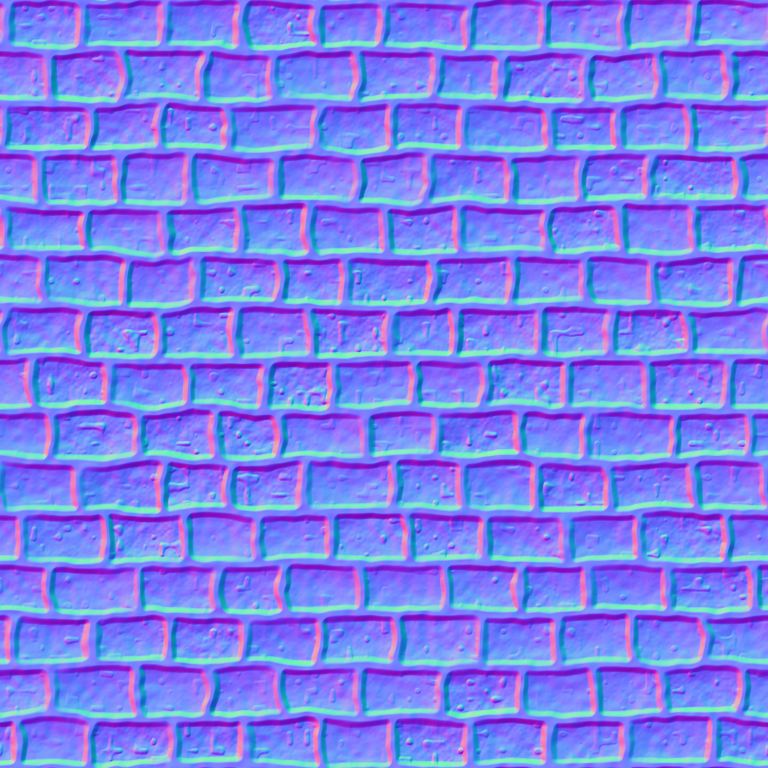
Give the GLSL for this texture map, as a WebGL 1 fragment shader.

```glsl
precision highp float;
uniform vec2 u_resolution;

float hash(vec2 p) {
  vec3 q = fract(vec3(p.xyx) * vec3(0.1031, 0.1030, 0.0973));
  q += dot(q, q.yzx + 33.33);
  return fract((q.x + q.y) * q.z);
}

// Value noise that wraps after the given period
float noise(vec2 p, float period) {
  vec2 i = floor(p), f = fract(p);
  f = f * f * (3.0 - 2.0 * f);
  vec2 a = mod(i, period), b = mod(i + 1.0, period);
  return mix(mix(hash(a), hash(vec2(b.x, a.y)), f.x),
             mix(hash(vec2(a.x, b.y)), hash(b), f.x), f.y);
}

// Horizontal position of a vertical joint, in brick widths
float jointX(float index, float row) {
  return index + 0.2 * (hash(vec2(mod(index, 10.0) + 41.0, row + 7.0)) - 0.5);
}

float roundedBox(vec2 p, vec2 halfSize, float radius) {
  vec2 q = abs(p) - halfSize + radius;
  return length(max(q, 0.0)) + min(max(q.x, q.y), 0.0) - radius;
}

// Wall relief; one unit is one course height
float wallHeight(vec2 p) {
  // Uneven joints
  vec2 warped = p + 0.13 * (vec2(noise(p * 2.0 + 3.0, 30.0), noise(p + 9.0, 15.0)) - 0.5);
  warped += 0.05 * (vec2(noise(p * 5.0 + 17.0, 75.0), noise(p * 4.0 + 23.0, 60.0)) - 0.5);

  // Staggered courses with a slow drift
  float row = mod(floor(warped.y), 15.0);
  float phase = 0.5 * row + 0.2 + 0.87 * smoothstep(2.0, 9.0, row);
  float x = warped.x / 1.5 - phase;
  float index = floor(x);
  if (x < jointX(index, row)) index -= 1.0;
  else if (x > jointX(index + 1.0, row)) index += 1.0;
  float left = jointX(index, row), right = jointX(index + 1.0, row);
  vec2 id = vec2(mod(index, 10.0), row);

  // Brick outline
  vec2 local = vec2((x - 0.5 * (left + right)) * 1.5, fract(warped.y) - 0.5);
  vec2 inset = vec2(0.018, 0.028) + 0.025 * vec2(hash(id + 61.0), hash(id + 83.0));
  float d = roundedBox(local, vec2(0.75 * (right - left), 0.5) - inset, 0.13);
  float bevel = smoothstep(0.0, 0.12, -d);

  // Pillowed, slightly tilted face
  vec2 tilt = vec2(hash(id + 101.0), hash(id + 127.0)) - 0.5;
  float face = 0.19 - 0.4 * local.y * local.y - 0.12 * local.x * local.x;
  face += dot(tilt, local) * 0.15;

  // Grain, lumps and pits, stronger on worn bricks
  float wear = hash(id + 151.0);
  wear = mix(0.35, 1.2, wear * wear);
  float grain = 0.022 * noise(p * 8.0, 120.0) + 0.010 * noise(p * 17.0, 255.0);
  face += wear * (grain + 0.05 * noise(p * 3.0 + 31.0, 45.0));
  face -= wear * 0.045 * smoothstep(0.72, 0.95, noise(p * 6.0 + 57.0, 90.0));

  return bevel * face + 0.03 * noise(p * 6.0 + 77.0, 90.0);
}

void main() {
  vec2 p = gl_FragCoord.xy / u_resolution * 15.0;

  // Slope by central differences
  vec2 e = vec2(0.018, 0.0);
  vec2 slope = vec2(wallHeight(p + e.xy) - wallHeight(p - e.xy),
                    wallHeight(p + e.yx) - wallHeight(p - e.yx)) / (2.0 * e.x);

  // Encode the normal, with green facing down
  vec3 normal = normalize(vec3(-slope.x - 0.03, slope.y, 1.0));
  gl_FragColor = vec4(normal * 0.5 + 0.5, 1.0);
}
```
